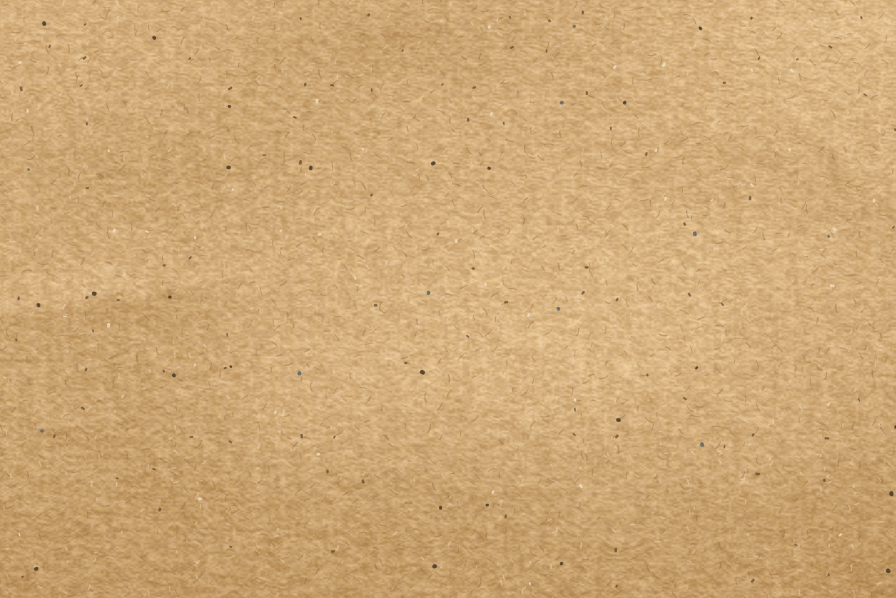
Give the GLSL for this texture, as a Shadertoy shader.

```glsl
// Brown recycled kraft paper: soft uneven light with a few shallow creases,
// a dense grain of short, mostly horizontal fibres, and scattered flecks.
// Tone is summed from gradients and stretched noise, then mapped to colour.

float hash(vec2 p) {
    return fract(sin(dot(p, vec2(127.1, 311.7))) * 43758.5453);
}

float noise(vec2 p) {
    vec2 i = floor(p), f = fract(p);
    f = f * f * (3.0 - 2.0 * f);
    return mix(mix(hash(i), hash(i + vec2(1, 0)), f.x),
               mix(hash(i + vec2(0, 1)), hash(i + vec2(1, 1)), f.x), f.y);
}

// Soft elliptical patch of light
float glow(vec2 p, vec2 center, vec2 size) {
    vec2 q = (p - center) / size;
    return exp(-dot(q, q));
}

// Broad illumination with the creases
float lighting(vec2 p) {
    float t = 0.60;
    t += 0.20 * glow(p, vec2(0.95, 0.46), vec2(0.50, 0.32));
    t += 0.24 * glow(p, vec2(1.38, 0.93), vec2(0.32, 0.20));
    t += 0.10 * glow(p, vec2(0.10, 0.92), vec2(0.30, 0.14));
    t -= 0.13 * glow(p, vec2(0.62, 0.92), vec2(0.24, 0.06));
    t -= 0.10 * glow(p, vec2(0.35, 0.70), vec2(0.45, 0.10));
    t -= 0.25 * smoothstep(0.42, 0.0, p.y);
    t -= 0.12 * glow(p, vec2(1.50, 0.15), vec2(0.22, 0.35));

    // left fold: bright ridge above, shadow below
    float d = p.y - 0.473 - 0.14 * p.x + 0.012 * (noise(p * 9.0) - 0.5);
    float ridge = smoothstep(-0.015, 0.02, d);
    float fold = mix(-0.17 * exp(-abs(d) / 0.16), 0.22 * exp(-abs(d) / 0.08), ridge);
    t += fold * smoothstep(0.55, 0.15, p.x);

    // right fold: shade inside, light towards the corner
    float e = (p.x + p.y - 2.14) * 0.7;
    float side = mix(-0.10, 0.10, smoothstep(-0.015, 0.02, e));
    t += side * exp(-abs(e) / 0.08) * glow(p, vec2(1.46, 0.70), vec2(0.20, 0.17));

    return t + 0.12 * (noise(p * vec2(4.0, 7.0) + 3.0) - 0.5)
             + 0.08 * (noise(p * vec2(11.0, 19.0)) - 0.5);
}

// Short fibres, bent by a slow warp so they curl a little
float fibres(vec2 p) {
    vec2 q = p + 0.010 * vec2(noise(p * 42.0), noise(p * 38.0 + 17.0));
    float g = 0.36 * noise(q * vec2(75.0, 165.0));
    g += 0.36 * noise(mat2(0.97, 0.24, -0.24, 0.97) * q * vec2(115.0, 250.0) + 9.0);
    g += 0.42 * noise(p * vec2(240.0, 330.0) + 31.0);
    return g - 0.57;
}

// One fleck at most per cell: a bent stroke, round when its length is small
float fleck(vec2 p, float cells, float chance, float radius, float len, float seed) {
    vec2 id = floor(p * cells), k = id + seed;
    vec2 spot = 0.3 + 0.4 * vec2(hash(k + 1.3), hash(k + 2.7));
    vec2 q = (p * cells - id - spot) / cells;
    float a = 6.283 * hash(k + 4.1);
    q = mat2(cos(a), sin(a), -sin(a), cos(a)) * q;
    float halfLen = len * (0.4 + 0.6 * hash(k + 5.9));
    q.y += 25.0 * q.x * q.x;
    q.x -= clamp(q.x, -halfLen, halfLen);
    float r = radius * (0.5 + 0.5 * hash(k + 7.3));
    float soft = max(0.0012, 0.7 / iResolution.y);
    return step(hash(k), chance) * smoothstep(soft, -soft, length(q) - r);
}

void mainImage(out vec4 fragColor, in vec2 fragCoord) {
    vec2 p = fragCoord / iResolution.y;

    // paper tone and colour
    float tone = lighting(p) + 1.05 * fibres(p);
    vec3 paper = mix(vec3(0.70, 0.535, 0.325), vec3(0.885, 0.75, 0.56), tone);
    paper.b += 0.03 * (noise(p * vec2(120.0, 190.0) + 50.0) - 0.5);

    // faint brown and pale hairs, in layers with shifted cells
    for (float i = 0.0; i < 3.0; i++) {
        vec2 q = p + i * vec2(0.137, 0.071);
        float brown = fleck(q, 24.0, 0.45, 0.0012, 0.007, 11.0 + 20.0 * i);
        float pale = fleck(q + 0.05, 22.0, 0.30, 0.0013, 0.004, 15.0 + 20.0 * i);
        paper = mix(paper, vec3(0.56, 0.40, 0.22), 0.40 * brown);
        paper = mix(paper, vec3(0.94, 0.85, 0.71), 0.50 * pale);
    }

    // sparse dark specks, some bluish, and small white chips
    float tint = hash(floor(p * 9.0) + 77.0);
    vec3 ink = mix(vec3(0.27, 0.21, 0.15), vec3(0.36, 0.40, 0.40), step(0.72, tint));
    paper = mix(paper, ink, 0.85 * fleck(p, 9.0, 0.28, 0.0036, 0.001, 83.0));
    paper = mix(paper, vec3(0.36, 0.26, 0.16), 0.70 * fleck(p, 17.0, 0.22, 0.0022, 0.002, 91.0));
    paper = mix(paper, vec3(0.95, 0.90, 0.80), 0.75 * fleck(p, 14.0, 0.12, 0.0024, 0.002, 97.0));

    fragColor = vec4(clamp(paper, 0.0, 1.0), 1.0);
}
```
